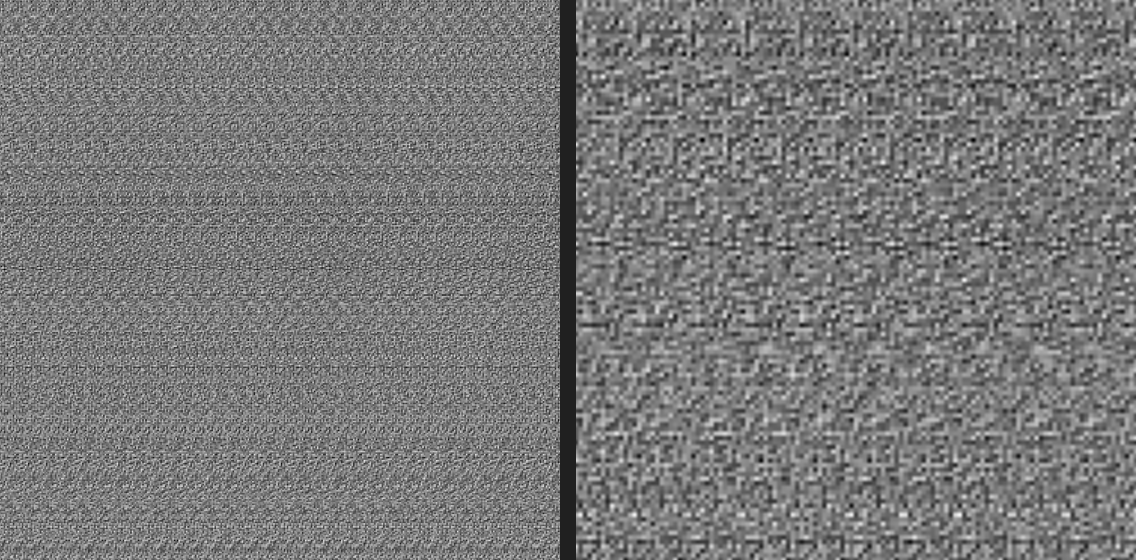
Left: the whole. Right: its middle third, enlarged.
Reproduce this pattern procedurally as a WebGL 2 fragment shader.

```glsl
#version 300 es
precision highp float;
// Fine grey grain woven from a small tile that repeats across and down, with worn rows.

#define REPEATS 31.0        // tiles across and down
#define GRAINS 12.0         // grains along one tile side
#define MID_GREY 0.485
#define ROW_TILE 0.42       // contrast repeated across only
#define FULL_TILE 0.16      // contrast repeated across and down
#define LOOSE 0.25          // contrast that never repeats
#define CROSS 0.3           // opposing tone along the falling diagonal
#define ROW_WEAR 0.3        // change of repeat strength between rows
#define ROW_TONE 0.012      // change of brightness between rows

uniform vec2 u_resolution;
out vec4 fragColor;

float hash(vec2 p) {
    return fract(sin(dot(p, vec2(12.9898, 78.233))) * 43758.5453);
}

float signedHash(vec2 p) {
    return hash(p) - 0.5;
}

// One grain: shared tile noise plus loose noise.
float grain(vec2 cell) {
    vec2 inTile = mod(cell, GRAINS);
    float wear = 1.0 + ROW_WEAR * 2.0 * signedHash(vec2(3.7, cell.y));
    float repeated = ROW_TILE * signedHash(vec2(inTile.x + 0.31, cell.y))
                   + FULL_TILE * signedHash(inTile + 41.3);
    return repeated * wear + LOOSE * signedHash(cell + 0.17);
}

// Opposing tone across one diagonal leaves short strokes that rise to the right.
float strokedGrain(vec2 cell) {
    float opposing = grain(cell + vec2(1.0, -1.0));
    return (grain(cell) - CROSS * opposing) / length(vec2(1.0, CROSS));
}

// Smooth blend between the four nearest grains.
float grainNoise(vec2 p) {
    vec2 cell = floor(p);
    vec2 blend = smoothstep(0.0, 1.0, fract(p));
    float low = mix(strokedGrain(cell), strokedGrain(cell + vec2(1.0, 0.0)), blend.x);
    float high = mix(strokedGrain(cell + vec2(0.0, 1.0)), strokedGrain(cell + 1.0), blend.x);
    return mix(low, high, blend.y);
}

// Faint horizontal streaks, one tone per row of grains.
float rowStreak(float y) {
    float row = floor(y);
    float blend = smoothstep(0.0, 1.0, fract(y));
    return mix(signedHash(vec2(7.1, row)), signedHash(vec2(7.1, row + 1.0)), blend);
}

void main() {
    vec2 uv = gl_FragCoord.xy / u_resolution;
    vec2 p = uv * REPEATS * GRAINS;
    float grey = MID_GREY + grainNoise(p) + ROW_TONE * 2.0 * rowStreak(p.y);
    fragColor = vec4(vec3(clamp(grey, 0.0, 1.0)), 1.0);
}
```
